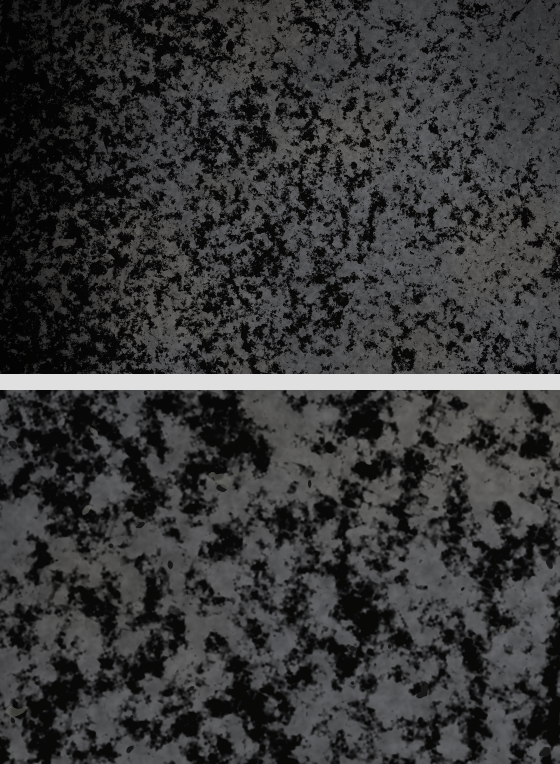
Top, the full canvas; bottom, a detail of the centre.
Give the GLSL for this texture, as a Shadertoy shader.

```glsl
// Dim, weathered concrete: a mottled grey slab under finely broken black grime
// that thickens to the left. Grime is thresholded fractal noise, fed by cracks;
// pits and pale pebbles are scattered through jittered cells.

const vec3  SLAB_COOL    = vec3(0.328, 0.333, 0.342);
const vec3  SLAB_WARM    = vec3(0.338, 0.335, 0.325);
const vec3  GRIME        = vec3(0.030, 0.030, 0.029);
const vec3  PEBBLE       = vec3(0.390, 0.390, 0.372);
const float GRIME_SCALE  = 52.0;   // grime clumps per canvas height
const float GRIME_SOFT   = 0.115;  // half width of the grime edge
const float GRIME_SPREAD = 0.11;   // typical deviation of the grime noise
const float PATCH_SCALE  = 7.0;
const float PATCH_WEIGHT = 2.8;
const float GRAIN_SCALE  = 95.0;
const float PEBBLE_CELLS = 15.0;
const float PIT_CELLS    = 28.0;
const float CRACK_CELLS  = 2.6;
const float CRACK_WIDTH  = 0.005;
const vec2  LIGHT_CENTRE = vec2(0.9, 0.28);

float hash(vec2 p) {
    vec3 q = fract(vec3(p.xyx) * 0.1031);
    q += dot(q, q.yzx + 33.33);
    return fract((q.x + q.y) * q.z);
}

vec2 hash2(vec2 p) {
    return vec2(hash(p + 11.0), hash(p + 47.0));
}

float valueNoise(vec2 p) {
    vec2 i = floor(p), f = fract(p);
    f = f * f * (3.0 - 2.0 * f);
    vec2 e = vec2(1.0, 0.0);
    return mix(mix(hash(i), hash(i + e), f.x),
               mix(hash(i + e.yx), hash(i + e.xx), f.x), f.y);
}

// Fractal noise, centred on 0.5
float fbm(vec2 p, int octaves, float gain) {
    float sum = 0.0, weight = 1.0, total = 0.0;
    for (int i = 0; i < octaves; i++) {
        sum += weight * valueNoise(p);
        total += weight;
        weight *= gain;
        p = mat2(1.56, 1.17, -1.17, 1.56) * p + 19.7;
    }
    return sum / total;
}

mat2 rotation(float a) {
    float c = cos(a), s = sin(a);
    return mat2(c, -s, s, c);
}

// Coverage of scattered, lumpy ovals; largest radius is in cell units
float ovals(vec2 p, float cells, float chanceLeft, float chanceRight,
            float largest, float seed, float pixel) {
    vec2 q = p * cells, base = floor(q);
    float lump = fbm(p * 140.0 + seed, 2, 0.7) - 0.5;
    float cover = 0.0;
    for (int j = -1; j <= 1; j++)
    for (int i = -1; i <= 1; i++) {
        vec2 id = base + vec2(i, j);
        float chance = mix(chanceLeft, chanceRight, smoothstep(0.0, 0.9, id.x / cells));
        if (hash(id + seed) > chance) continue;
        float size = hash(id + seed + 5.0);
        float radius = largest * mix(0.25, 1.0, size * size * size);
        vec2 d = q - id - 0.2 - 0.6 * hash2(id + seed);
        d = rotation(6.283 * hash(id + seed + 9.0)) * d;
        d.y *= mix(1.1, 2.0, hash(id + seed + 13.0));
        float dist = (length(d) - radius * (1.0 + 1.5 * lump)) / cells;
        cover = max(cover, 1.0 - smoothstep(-pixel, pixel, dist));
    }
    return cover;
}

// Glow around scattered, wandering, mostly upright cracks
float cracks(vec2 p) {
    p += 0.035 * (vec2(fbm(p * 9.0, 3, 0.6), fbm(p * 9.0 + 31.0, 3, 0.6)) - 0.5);
    vec2 q = p * CRACK_CELLS, base = floor(q);
    float glow = 0.0;
    for (int j = -1; j <= 1; j++)
    for (int i = -1; i <= 1; i++) {
        vec2 id = base + vec2(i, j);
        if (hash(id + 71.0) > 0.6) continue;
        vec2 d = q - id - 0.25 - 0.5 * hash2(id + 83.0);
        d = rotation(1.9 * (hash(id + 91.0) - 0.5)) * d;
        float reach = mix(0.12, 0.5, hash(id + 97.0));
        d.y -= clamp(d.y, -reach, reach);
        glow = max(glow, exp(-length(d) / (CRACK_CELLS * CRACK_WIDTH)));
    }
    return glow * smoothstep(0.25, 0.6, valueNoise(p * 22.0));
}

// Grime amount in deviations: heavy at left, sparse at upper right
float grimeDensity(vec2 p) {
    float clean = smoothstep(0.45, 0.95, p.y) * smoothstep(0.6, 1.2, p.x);
    float patches = fbm(p * PATCH_SCALE + 3.0, 4, 0.75) - 0.5;
    return 0.05 + 1.1 * exp(-5.0 * p.x) - 0.7 * p.x - 0.35 * clean + PATCH_WEIGHT * patches;
}

void mainImage(out vec4 fragColor, in vec2 fragCoord) {
    float pixel = 1.0 / iResolution.y;
    vec2 p = fragCoord * pixel;

    // Bare slab with broad stains and fine grain
    float stain = fbm(p * 5.0 + 60.0, 4, 0.6) - 0.5;
    float grain = fbm(p * GRAIN_SCALE, 3, 0.75) - 0.5;
    float cool = smoothstep(0.35, 0.65, fbm(p * 3.0 + 8.0, 3, 0.5) + 0.2 * (p.x - 0.75));
    vec3 color = mix(SLAB_WARM, SLAB_COOL, cool) * (1.0 + 0.4 * stain + 0.45 * grain);

    // Grime gathers in noise clumps and along cracks
    float field = fbm(p * GRIME_SCALE, 4, 0.8) + 0.24 * cracks(p);
    float level = 0.5 - GRIME_SPREAD * grimeDensity(p);
    float grime = smoothstep(level - GRIME_SOFT, level + GRIME_SOFT, field);
    float pits = ovals(p, PIT_CELLS, 0.3, 0.25, 0.18, 200.0, pixel);
    color = mix(color, GRIME, max(grime, 0.8 * pits));

    // Pale pebbles lying in the surface
    float pebbles = ovals(p, PEBBLE_CELLS, 0.45, 0.07, 0.22, 300.0, pixel);
    color = mix(color, PEBBLE * (1.0 + 0.4 * grain), 0.65 * pebbles);

    // Light falls off from the lower middle and fades at the left
    float falloff = smoothstep(0.3, 1.1, length((p - LIGHT_CENTRE) * vec2(0.9, 1.0)));
    color *= (1.0 - 0.42 * falloff) * mix(0.6, 1.0, smoothstep(0.0, 0.4, p.x));
    fragColor = vec4(color, 1.0);
}
```
